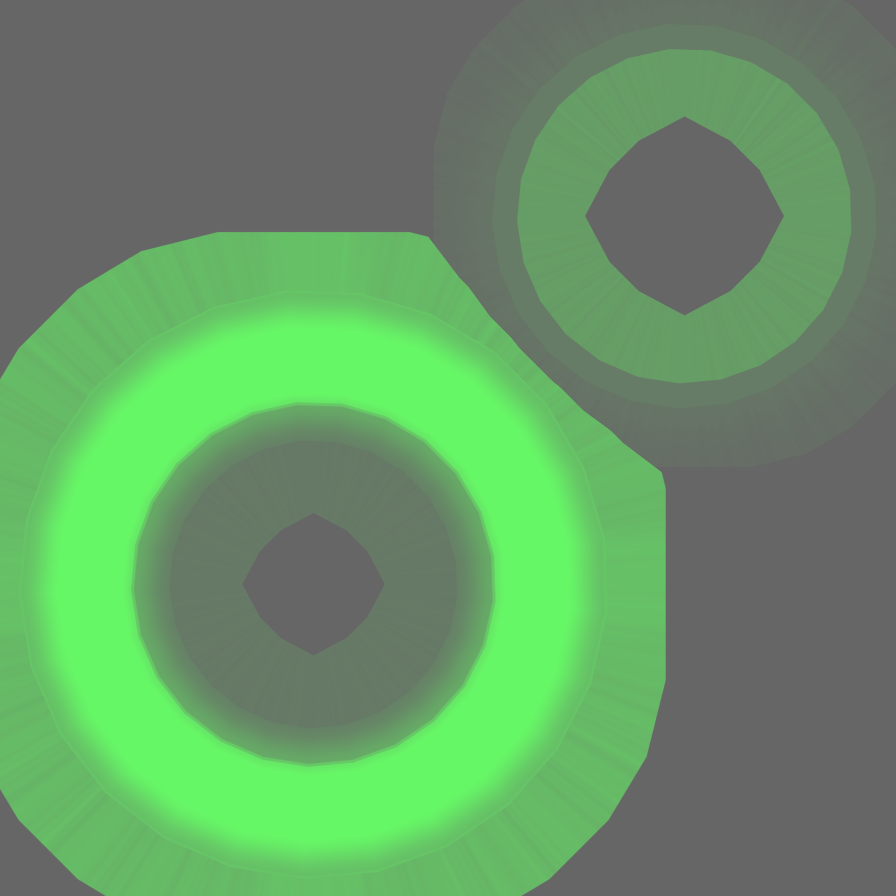
This background is drawn by a WebGL 1 fragment shader. Its source:

```glsl
precision highp float;
// Two flat green rings on grey: a large bright one and a faint one at the upper right.
// Faceted distances give the bands, a distance comparison cuts the seam between the
// rings, and layered sines over the angle add faint radial streaks.
uniform vec2 u_resolution;

const vec2 BIG_CENTER = vec2(0.350, 0.348);
const vec2 SMALL_CENTER = vec2(0.764, 0.759);
const float BIG_EXTENT = 0.393;
const float SMALL_EXTENT = 0.280;
const float SEAM_OFFSET = 0.107;
const float BIG_HOLE = 0.0795;
const float SMALL_HOLE = 0.1110;
const float GLOW_OUTER = 0.329;
const float GLOW_INNER = 0.204;
const float CORE_RADIUS = 0.161;
const float HALO_RADIUS = 0.215;
const float FAINT_RADIUS = 0.187;
const float FACETS = 25.0;
const float STREAK_STRENGTH = 0.011;
const float GREY = 0.40;
const float TAU = 6.283185;

float pixel;

// Antialiased coverage of the region where d is negative
float fill(float d) {
  return 1.0 - smoothstep(-pixel, pixel, d);
}

// Fold the plane into one eighth, with x >= y >= 0
vec2 foldOctant(vec2 p) {
  p = abs(p);
  return vec2(max(p.x, p.y), min(p.x, p.y));
}

float along(vec2 p, float degrees) {
  float a = radians(degrees);
  return dot(p, vec2(cos(a), sin(a)));
}

// Square with heavily chamfered corners; returns its half width at p
float roundedExtent(vec2 p) {
  vec2 q = foldOctant(p);
  float corner = max(along(q, 31.0) / 1.063, along(q, 45.0) / 1.066);
  return max(max(q.x, along(q, 14.0) / 1.036), corner);
}

// Bulging diamond; returns its tip radius at p
float diamondExtent(vec2 p) {
  vec2 q = foldOctant(p);
  return max(along(q, 28.0) / 0.883, along(q, 45.0) / 0.860);
}

// Radius measured on a regular polygon, one side facing the diagonal
float facetedRadius(vec2 p) {
  float side = TAU / FACETS;
  float a = atan(p.y, p.x) - TAU / 8.0;
  a = mod(a + 0.5 * side, side) - 0.5 * side;
  return length(p) * cos(a) / cos(0.5 * side);
}

// Fine rays, strongest toward the diagonals
float streaks(vec2 p) {
  float a = atan(p.y, p.x);
  float rays = sin(a * 47.0 + 2.0 * sin(a * 13.0)) + sin(a * 111.0 + 1.3) * 0.7
             + sin(a * 203.0 + 3.0 * sin(a * 29.0)) * 0.6;
  return STREAK_STRENGTH * rays * (0.25 + 0.75 * abs(sin(2.0 * a)));
}

// Green level of the large ring
float bigRing(vec2 p) {
  float r = facetedRadius(p);
  float rays = streaks(p);
  float onAxis = 1.0 - smoothstep(0.035, 0.075, foldOctant(p).y);
  float level = 0.725 + rays + 0.03 * onAxis;

  // Glowing band with a soft outer shoulder and a thin outer rim
  float glow = mix(0.97, 0.75, smoothstep(0.282, GLOW_OUTER, r));
  glow -= 0.06 * (1.0 - smoothstep(GLOW_INNER, GLOW_INNER + 0.012, r));
  glow += 0.03 * smoothstep(GLOW_OUTER - 0.004, GLOW_OUTER, r);
  level = mix(level, glow, fill(r - GLOW_OUTER));

  // Inner slope, bordered by a thin lighter rim
  float slope = mix(0.51, 0.67, smoothstep(CORE_RADIUS, GLOW_INNER, r));
  slope += 0.12 * smoothstep(GLOW_INNER - 0.0045, GLOW_INNER - 0.002, r);
  level = mix(level, slope, fill(r - GLOW_INNER));

  level = mix(level, 0.475 + 0.4 * rays, fill(r - CORE_RADIUS));
  return mix(level, GREY, fill(diamondExtent(p) - BIG_HOLE));
}

// Green level of the faint ring
float smallRing(vec2 p) {
  float r = facetedRadius(p);
  float rays = streaks(p);
  float level = mix(0.455, 0.43, smoothstep(HALO_RADIUS, SMALL_EXTENT, r)) + 0.4 * rays;
  level = mix(level, 0.485, fill(r - HALO_RADIUS));
  level = mix(level, 0.615 + 0.7 * rays, fill(r - FAINT_RADIUS));
  return mix(level, GREY, fill(diamondExtent(p) - SMALL_HOLE));
}

void main() {
  float shortSide = min(u_resolution.x, u_resolution.y);
  vec2 uv = gl_FragCoord.xy / shortSide;
  pixel = 0.75 / shortSide;
  vec2 bigPos = uv - BIG_CENTER;
  vec2 smallPos = uv - SMALL_CENTER;
  float bigExtent = roundedExtent(bigPos);
  float smallExtent = roundedExtent(smallPos);

  // The seam runs where both extents, offset by size, are equal
  float green = mix(GREY, smallRing(smallPos), fill(smallExtent - SMALL_EXTENT));
  float seam = bigExtent - smallExtent - SEAM_OFFSET;
  float bigMask = fill(max(bigExtent - BIG_EXTENT, seam));
  green = mix(green, bigRing(bigPos), bigMask);
  gl_FragColor = vec4(GREY, green, GREY, 1.0);
}
```
